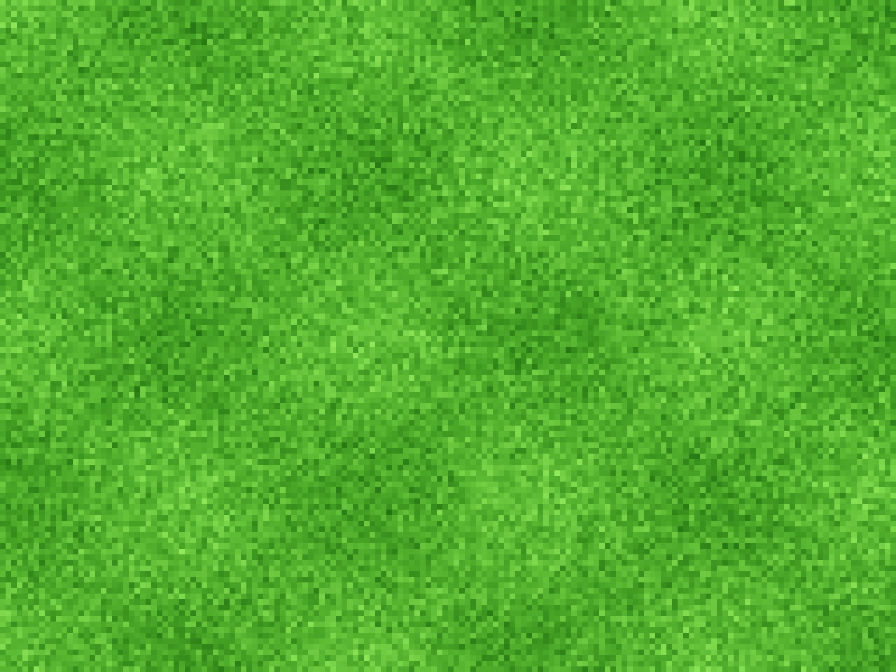
Write a WebGL 1 fragment shader that draws this texture.

```glsl
precision highp float;
// A lawn of small square grains in many greens, 120 rows high.
// Each grain gets a bell-shaped random brightness, and a broad
// checkerboard of soft waves lightens and darkens the whole field.
uniform vec2 u_resolution;

float hash(vec2 p) {
  vec3 q = fract(vec3(p.xyx) * vec3(0.1031, 0.1030, 0.0973));
  q += dot(q, q.yzx + 33.33);
  return fract((q.x + q.y) * q.z);
}

// Sum of three uniform values, centred on zero
float bellNoise(vec2 cell) {
  return hash(cell + 7.0) + hash(cell + vec2(211.0, 53.0))
       + hash(cell + vec2(89.0, 397.0)) - 1.5;
}

// Brightness to green: dark leaf, mid grass, yellowish highlight
vec3 grassColor(float level) {
  vec3 midGreen = vec3(0.32, 0.685, 0.175);
  vec3 slope = vec3(0.0675, 0.0725, 0.045);
  vec3 bend = vec3(0.004, 0.0, 0.004);
  return midGreen + level * slope + level * level * bend;
}

vec3 grainColor(vec2 cell) {
  float patches = 0.8 * cos(cell.x * 0.0985) * cos(cell.y * 0.1058);
  return grassColor(patches + 1.86 * bellNoise(cell));
}

void main() {
  float pixel = 120.0 / u_resolution.y;
  vec2 p = gl_FragCoord.xy * pixel;

  // Blend the four nearest grains over half a pixel at their borders
  vec2 corner = floor(p - 0.5);
  vec2 offset = fract(p - 0.5) - 0.5;
  vec2 blend = clamp(offset / (0.5 * pixel) + 0.5, 0.0, 1.0);
  vec3 lower = mix(grainColor(corner), grainColor(corner + vec2(1.0, 0.0)), blend.x);
  vec3 upper = mix(grainColor(corner + vec2(0.0, 1.0)), grainColor(corner + 1.0), blend.x);

  gl_FragColor = vec4(clamp(mix(lower, upper, blend.y), 0.0, 1.0), 1.0);
}
```
